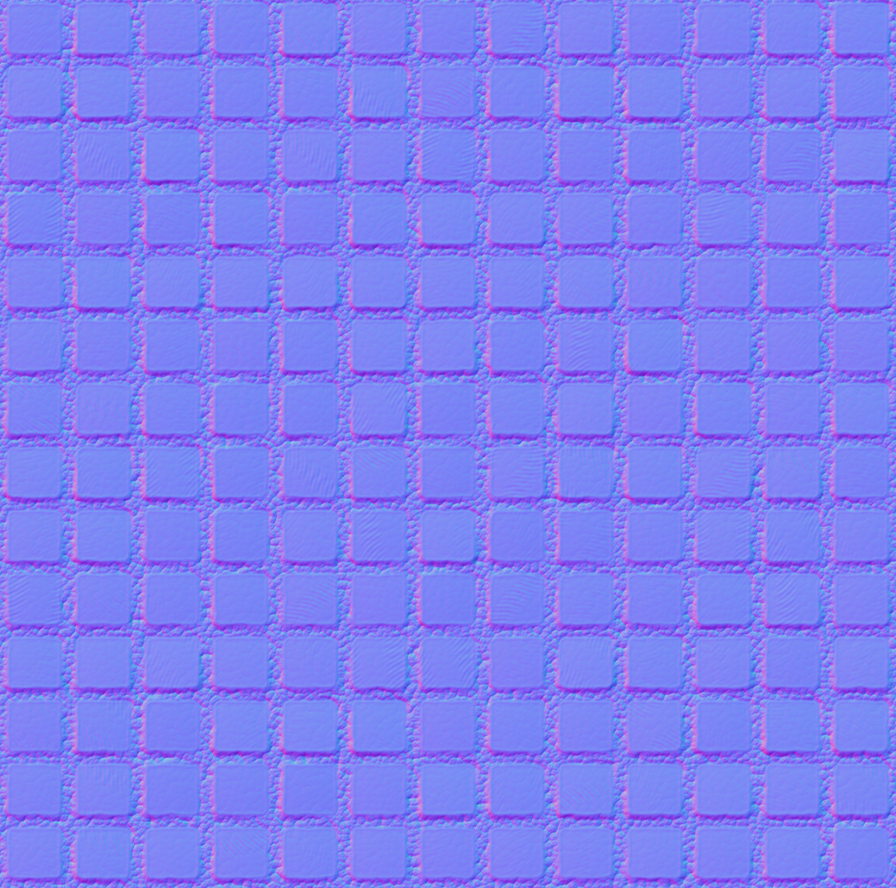
This texture map is drawn by a Shadertoy shader. Its source:

```glsl
// Tangent-space normal map of worn square tiles set in rough grout.
// A height field (rounded boxes, wrapped cellular noise, sine scratches)
// is differentiated by central differences and encoded as colour.

#define GRID      vec2(13.0, 14.0)    // tiles across and down
#define HALF_SIZE vec2(0.415, 0.400)  // tile half extent, in column widths
#define CORNER    0.12                // corner radius
#define STEP_UP   0.028               // tile height above the grout
#define TILT      vec2(-0.025, -0.050) // common slope of the tile faces
#define TILT_VARY 0.06                // slope change from tile to tile
#define DOME      0.06                // bulge of the tile faces
#define GROUT     0.028               // height of the grout lumps
#define SCRATCH   0.0016              // depth of the scratches
#define LIP       0.0028              // raised rim inside the tile edge
#define SAMPLE    0.014               // half width of the slope sample
#define BLUE_DROP 0.038               // softening of the blue channel

vec2 hash2(vec2 p) {
    vec3 v = fract(p.xyx * vec3(0.1031, 0.1030, 0.0973));
    v += dot(v, v.yzx + 33.33);
    return fract((v.xx + v.yz) * v.zy);
}

// Squared distance to the nearest feature point, k points per tile side.
float cellular(vec2 p, float k) {
    vec2 g = p * k, base = floor(g), f = g - base;
    float nearest = 2.0;
    for (int y = -1; y <= 1; y++)
    for (int x = -1; x <= 1; x++) {
        vec2 o = vec2(x, y);
        vec2 r = o + hash2(mod(base + o, GRID * k) + k) - f;
        nearest = min(nearest, dot(r, r));
    }
    return nearest;
}

float roundedBox(vec2 q, vec2 halfSize, float radius) {
    vec2 a = abs(q) - halfSize + radius;
    return length(max(a, 0.0)) + min(max(a.x, a.y), 0.0) - radius;
}

// Wavy strokes in a direction of the tile's own, stronger on some tiles.
float scratches(vec2 q, vec2 rnd) {
    float angle = 6.2832 * rnd.x;
    float c = cos(angle), s = sin(angle);
    vec2 r = mat2(c, -s, s, c) * q;
    float strokes = sin(r.x * 70.0 + 2.0 * sin(r.y * 9.0 + rnd.y * 40.0))
                  * sin(r.x * 31.0 + r.y * 7.0 + rnd.x * 20.0);
    float patches = smoothstep(-0.5, 0.9, sin(r.y * 8.0 + r.x * 5.0 + rnd.y * 30.0));
    return strokes * patches * mix(0.35, 1.3, smoothstep(0.65, 0.85, rnd.y));
}

float height(vec2 p) {
    vec2 id = mod(floor(p), GRID);
    vec2 q = (fract(p) - 0.5) * vec2(1.0, GRID.x / GRID.y);
    vec2 rnd = hash2(id + 7.0);
    vec2 lean = TILT + TILT_VARY * (hash2(id + 61.0) - 0.5);

    // Ragged tile outline
    float d = roundedBox(q, HALF_SIZE, CORNER + 0.04 * (rnd.x - 0.5));
    d += 0.030 * (cellular(p, 4.0) - 0.25);
    float tile = 1.0 - smoothstep(-0.04, 0.05, d);

    // Tile face
    float face = STEP_UP + dot(lean, q) - DOME * dot(q, q);
    face += SCRATCH * scratches(q, rnd);
    float rim = (d + 0.05) / 0.02;
    face += LIP * exp(-rim * rim);

    // Lumps, strong in the grout and faint on the face
    float lumps = 0.30 - cellular(p, 11.0) + 0.28 * (0.30 - cellular(p, 23.0));
    float rough = mix(0.10, 1.0, smoothstep(-0.035, 0.02, d));
    return face * tile + GROUT * rough * lumps;
}

void mainImage(out vec4 fragColor, in vec2 fragCoord) {
    vec2 p = fragCoord / iResolution.xy * GRID - vec2(0.0, 0.05);

    // Slope of the height field
    vec2 ex = vec2(SAMPLE, 0.0);
    vec2 ey = vec2(0.0, SAMPLE * GRID.y / GRID.x);
    vec2 slope = vec2(height(p + ex) - height(p - ex),
                      height(p + ey) - height(p - ey)) / (2.0 * SAMPLE);

    // Encode the normal, red growing with the rise to the right
    vec3 normal = normalize(vec3(slope.x, -slope.y, 1.0));
    fragColor = vec4(0.5 + 0.5 * normal - vec3(0.0, 0.0, BLUE_DROP), 1.0);
}
```
